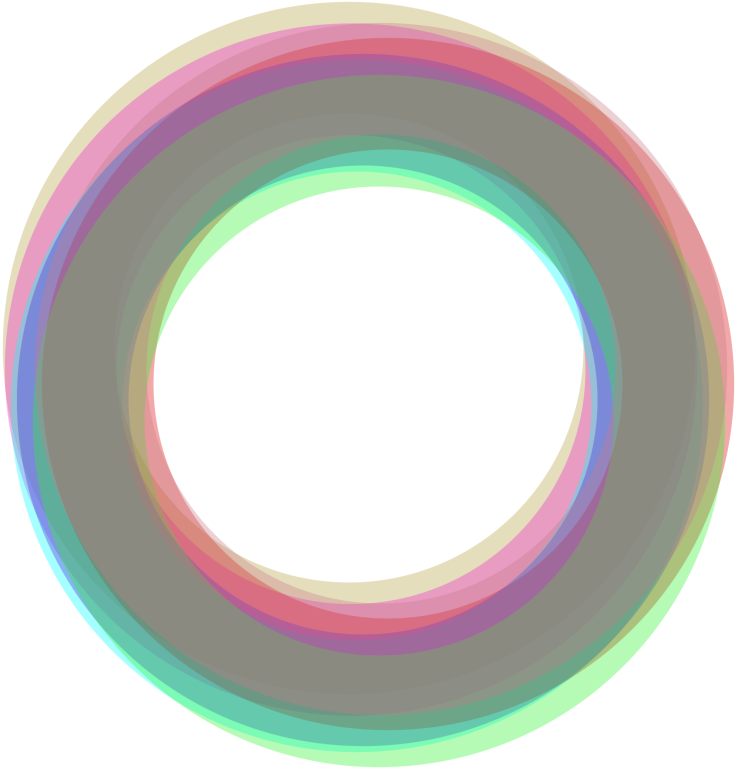
Write a WebGL 1 fragment shader that draws this background.

```glsl
precision highp float;

uniform vec2 u_resolution;

// Lay one translucent ring over the colour beneath it
vec3 addRing(vec3 base, vec2 p, vec2 center, vec3 tint) {
  float pixel = 1.0 / u_resolution.y;
  float edge = abs(length(p - center) - 0.378) - 0.0727;
  float coverage = 1.0 - smoothstep(-0.75 * pixel, 0.75 * pixel, edge);
  return mix(base, tint, 0.35 * coverage);
}

void main() {
  // Both axes are measured in canvas heights
  vec2 p = gl_FragCoord.xy / u_resolution.y;
  vec3 color = vec3(1.0);

  // Rings from bottom to top
  color = addRing(color, p, vec2(0.4544, 0.5469), vec3(0.71, 0.63, 0.26)); // ochre
  color = addRing(color, p, vec2(0.4570, 0.5188), vec3(0.93, 0.13, 0.80)); // magenta
  color = addRing(color, p, vec2(0.4648, 0.4714), vec3(0.00, 1.00, 1.00)); // cyan
  color = addRing(color, p, vec2(0.5052, 0.5000), vec3(0.85, 0.03, 0.02)); // red
  color = addRing(color, p, vec2(0.4727, 0.4792), vec3(0.28, 0.15, 0.86)); // blue
  color = addRing(color, p, vec2(0.4935, 0.4518), vec3(0.17, 0.95, 0.17)); // green
  color = addRing(color, p, vec2(0.4961, 0.5195), vec3(0.78, 0.48, 0.52)); // dusty rose

  gl_FragColor = vec4(color, 1.0);
}
```
